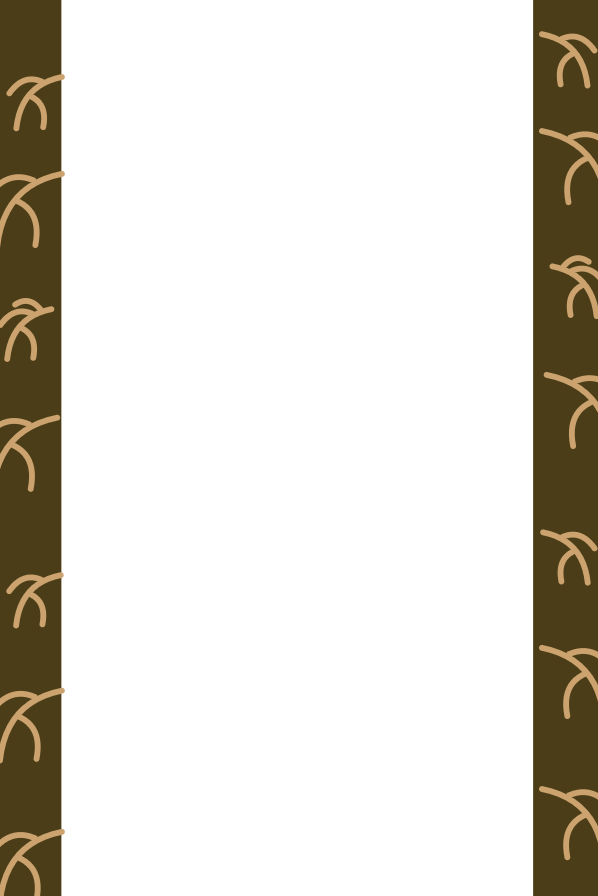
Write a Shadertoy shader that draws this background.

```glsl
// Two dark olive side strips with tan branching twigs around a blank white page.

// Distance to a line segment
float segment(vec2 p, vec2 a, vec2 b) {
    vec2 pa = p - a, ba = b - a;
    return length(pa - ba * clamp(dot(pa, ba) / dot(ba, ba), 0.0, 1.0));
}

// Distance to a quadratic curve, walked in short chords
float curve(vec2 p, vec2 a, vec2 control, vec2 b) {
    float d = 1e5;
    vec2 last = a;
    for (int i = 1; i <= 12; i++) {
        float t = float(i) / 12.0;
        vec2 next = mix(mix(a, control, t), mix(control, b, t), t);
        d = min(d, segment(p, last, next));
        last = next;
    }
    return d;
}

// One twig growing left and down from its tip at the origin
float twig(vec2 p, bool extraShoot) {
    float d = curve(p, vec2(0), vec2(-35, 7), vec2(-39, 44));
    d = min(d, curve(p, vec2(-17, 4), vec2(-33, -3), vec2(-45, 14)));
    d = min(d, curve(p, vec2(-28, 16), vec2(-12, 22.5), vec2(-16, 43)));
    if (extraShoot)
        d = min(d, curve(p, vec2(-9, 1), vec2(-19.5, -12.5), vec2(-32, -4)));
    return d;
}

// Column of twigs: tip position and scale of each
float twigColumn(vec2 p) {
    vec3 tips[7] = vec3[7](
        vec3(53, 66, 1.0), vec3(53, 149, 1.42), vec3(44, 265, 0.97),
        vec3(49, 358, 1.42), vec3(52, 493, 0.98), vec3(53, 592, 1.36),
        vec3(53, 713, 1.36));
    float d = 1e5;
    for (int i = 0; i < 7; i++) {
        float scale = tips[i].z;
        d = min(d, scale * twig((p - tips[i].xy) / scale, i == 2));
    }
    return d;
}

void mainImage(out vec4 fragColor, in vec2 fragCoord) {
    // Canvas grid of 512 by 768, y running down
    vec2 p = fragCoord / iResolution.xy * vec2(512, 768);
    p.y = 768.0 - p.y;
    float pixel = 768.0 / iResolution.y;

    // Side strips on the white page
    float stripDistance = min(p.x - 52.55, 456.45 - p.x);
    float strip = clamp(0.5 - stripDistance / pixel, 0.0, 1.0);
    vec3 color = mix(vec3(1), vec3(0.29, 0.24, 0.09), strip);

    // The right column mirrors the left one, raised a little
    vec2 q = p.x > 256.0 ? vec2(517.0 - p.x, p.y + 36.7) : p;
    if (q.x < 64.0) {
        float stroke = clamp(0.5 - (twigColumn(q) - 2.5) / pixel, 0.0, 1.0);
        color = mix(color, vec3(0.80, 0.64, 0.43), stroke);
    }
    fragColor = vec4(color, 1.0);
}
```
